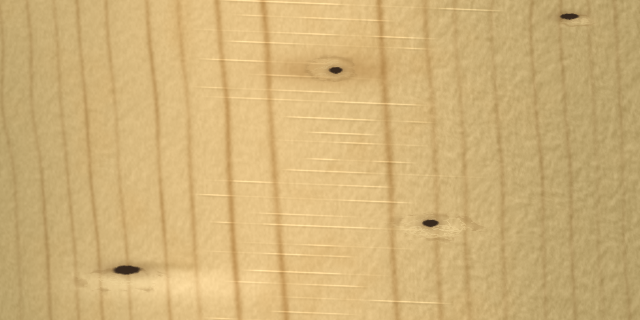
Reproduce this texture procedurally as a WebGL 1 fragment shader.

```glsl
precision highp float;
uniform vec2 u_resolution;

float hash(vec2 p) {
  p = fract(p * vec2(0.1031, 0.1137));
  p += dot(p, p.yx + 33.33);
  return fract((p.x + p.y) * p.x * 7.31);
}

float noise(vec2 p) {
  vec2 i = floor(p), f = fract(p);
  f = f * f * (3.0 - 2.0 * f);
  return mix(mix(hash(i), hash(i + vec2(1, 0)), f.x),
             mix(hash(i + vec2(0, 1)), hash(i + vec2(1, 1)), f.x), f.y);
}

float fbm(vec2 p) {
  float sum = 0.0, amp = 0.5;
  for (int i = 0; i < 4; i++) {
    sum += amp * noise(p);
    p = p * 2.03 + 17.0;
    amp *= 0.5;
  }
  return sum;
}

float blob(vec2 p, vec2 size) {
  p /= size;
  return exp(-dot(p, p));
}

// Growth rings: wide apart at the pith, crowded toward both edges
float rings(vec2 p) {
  float x = p.x + (p.y - 0.5) * mix(0.085, 0.045, p.x * 0.5) - 1.03;
  x += 0.022 * (noise(vec2(p.x * 3.0, p.y * 4.5 + 9.0)) - 0.5);
  float d = abs(x), side = step(0.0, x);
  float k = d * (5.5 + 3.5 * d);
  float id = floor(k + 0.5);
  vec2 seed = vec2(id * 7.0 + 3.0, side * 31.0 + 5.0);
  float offset = (k - id - 0.3 * (hash(seed) - 0.5)) / (5.5 + 7.0 * d);
  float width = mix(0.0115, 0.007, smoothstep(0.1, 0.7, d));
  float line = exp(-offset * offset / (width * width));
  float halo = 0.25 * exp(-abs(offset) / 0.018);
  float strength = mix(0.6, 1.0, hash(seed + 11.0)) * mix(1.0, 0.72, smoothstep(0.1, 0.8, d));
  return (line + halo) * strength * step(0.5, id) * (0.65 + 0.6 * noise(p * vec2(8, 6)));
}

// Thin bright saw marks, slightly tilted and broken
float sawMarks(vec2 p) {
  float v = (p.y + 0.04 * p.x) * 23.0;
  float row = floor(v);
  float rnd = hash(vec2(row + 4.0, 19.0));
  float dist = (fract(v) - 0.25 - 0.5 * rnd) / 23.0;
  float start = 0.55 + 0.4 * hash(vec2(row + 2.0, 41.0));
  float end = 1.05 + 0.55 * hash(vec2(row + 8.0, 67.0));
  float span = smoothstep(start, start + 0.08, p.x) * (1.0 - smoothstep(end - 0.1, end, p.x));
  float broken = smoothstep(0.2, 0.75, noise(vec2(p.x * 9.0, row * 5.0 + 2.0)));
  float shade = 0.3 * exp(-pow((dist + 0.005) / 0.003, 2.0));
  return (exp(-pow(dist / 0.0023, 2.0)) - shade) * span * (0.2 + 0.8 * broken);
}

// Knot with a torn pale collar and a dark, ragged core
vec3 knot(vec3 col, vec2 p, vec2 core, vec2 collar, vec2 shift, float torn) {
  vec2 w = p + 0.012 * (vec2(fbm(p * 45.0 + 3.0), fbm(p * 45.0 + 29.0)) - 0.47);
  float pale = blob(w - shift, collar);
  float fiber = fbm(w * vec2(28, 75) + 8.0);
  float ridge = 1.0 - smoothstep(0.0, 0.09, abs(fiber - 0.48));
  col = mix(col, vec3(0.95, 0.84, 0.61), pale * mix(0.6, 0.3 + 0.7 * ridge, torn));
  float rim = exp(-pow((length((w - shift) / collar) - 1.15) / 0.2, 2.0));
  col = mix(col, vec3(0.62, 0.48, 0.28), rim * 0.35 * smoothstep(0.35, 0.6, fiber));
  col = mix(col, vec3(0.45, 0.32, 0.17), 0.5 * blob(w, core * 1.7));
  float hole = 1.0 - smoothstep(0.65, 1.15, length(w / core));
  return mix(col, vec3(0.17, 0.12, 0.09), hole * 0.9);
}

void main() {
  vec2 p = gl_FragCoord.xy / u_resolution.y;

  // Pale board, warm in the middle and duller toward the sides
  float glow = exp(-pow((p.x - 0.85) / 0.78, 2.0));
  glow += 0.22 * (fbm(p * vec2(3.5, 3.0) + 5.0) - 0.47);
  glow -= 0.15 * smoothstep(0.35, 0.0, p.x) * (1.0 - p.y);
  vec3 col = mix(vec3(0.70, 0.615, 0.41), vec3(0.905, 0.77, 0.535), glow);
  float stain = smoothstep(0.5, 0.75, fbm(p * vec2(7, 6) + 40.0));
  col = mix(col, vec3(0.83, 0.66, 0.40), 0.3 * stain * glow);

  // Rings, browner near the pith
  vec3 ringColor = mix(vec3(0.61, 0.50, 0.31), vec3(0.71, 0.53, 0.29), glow);
  col = mix(col, ringColor, clamp(0.6 * rings(p), 0.0, 0.8));

  // Rough fibers lit from the side
  vec2 q = p * vec2(62, 48) + 2.0 * noise(p * 9.0);
  float relief = fbm(q) - fbm(q + vec2(0.45, -0.5));
  col += 0.11 * relief * mix(0.5, 1.0, smoothstep(0.9, 1.5, p.x));
  col += 0.03 * (noise(p * vec2(150, 110)) - 0.5);

  col += vec3(0.14, 0.13, 0.11) * sawMarks(p);

  // Resin shadow and pale sheen around the knots
  vec2 a = p - vec2(1.05, 0.78), b = p - vec2(1.346, 0.302);
  vec2 c = p - vec2(0.396, 0.156), d = p - vec2(1.78, 0.948);
  float resin = blob(a + vec2(0.02, -0.005), vec2(0.17, 0.045));
  col = mix(col, vec3(0.65, 0.46, 0.23), resin * (0.35 + 0.5 * fbm(p * vec2(12, 30))));
  col += 0.10 * blob(c - vec2(0.14, -0.045), vec2(0.28, 0.05));
  col -= 0.07 * blob(c - vec2(0.12, 0.012), vec2(0.13, 0.014));

  col = knot(col, a, vec2(0.019, 0.010), vec2(0.064, 0.033), vec2(-0.013, 0.005), 0.35);
  col = knot(col, b, vec2(0.024, 0.011), vec2(0.115, 0.034), vec2(0.012, -0.012), 1.0);
  col = knot(col, c, vec2(0.047, 0.014), vec2(0.115, 0.030), vec2(-0.015, -0.032), 0.6);
  col = knot(col, d, vec2(0.029, 0.009), vec2(0.045, 0.014), vec2(0.025, -0.013), 0.5);
  gl_FragColor = vec4(clamp(col, 0.0, 1.0), 1.0);
}
```
